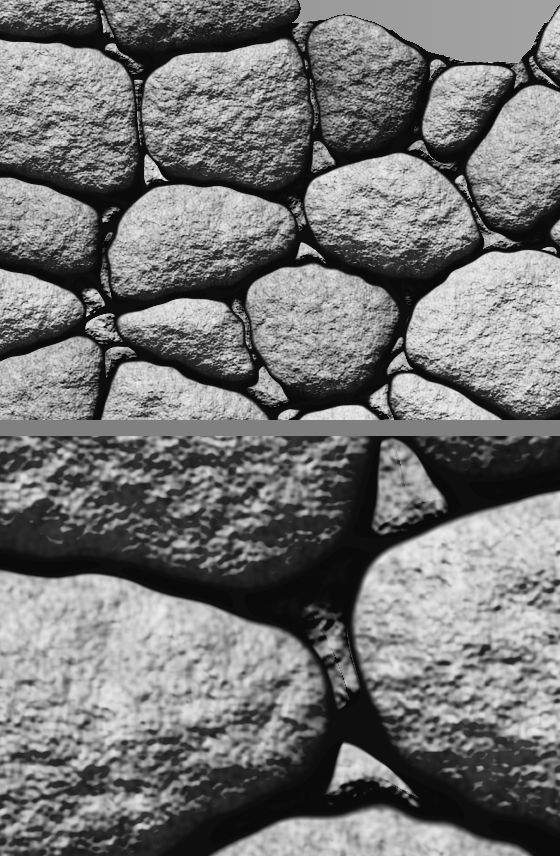
Top: the whole. Bottom: its middle third, enlarged.
Give the GLSL for this texture, as a Shadertoy shader.

```glsl
// A sunlit dry-stone wall in black and white, with a strip of sky at upper right.
// A weighted Voronoi diagram with softened borders makes domed boulders; a finer
// one fills the gaps. Gradient noise roughens the faces, and a short march casts shadows.

const vec2  CELL = vec2(0.37, 0.285);             // mean boulder size
const vec2  WALL_SHIFT = vec2(0.13, 0.18);
const float JITTER = 0.84;
const float SIZE_SPREAD = 0.42;                   // big against small stones
const float CORNER_SHARPNESS = 13.0;
const float GAP = 0.018;
const float DOME_WIDTH = 0.36;
const float DOME_HEIGHT = 0.092;
const float FILLER_SCALE = 2.4;
const float FILLER_DEPTH = 0.025;
const float ROUGHNESS = 0.42;
const float TILT = 0.6;
const float AMBIENT = 0.135;
const float SUN = 1.16;
const float EXPOSURE = 1.5;
const float LIGHT_WRAP = 0.1;
const vec3  SUN_DIR = vec3(-0.22, 0.76, 0.6);
const float GAP_TONE = 0.055;
const float SKY_TONE = 0.62;
const int   SHADOW_STEPS = 7;
const float SHADOW_STRIDE = 0.014;

vec3 hash3(vec2 p) {
    vec3 q = fract(p.xyx * vec3(0.1031, 0.1030, 0.0973));
    q += dot(q, q.yxz + 33.33);
    return fract((q.xxy + q.yzz) * q.zyx);
}

float cornerDot(vec2 corner, vec2 offset) {
    return dot(hash3(corner + 71.0).xy * 2.0 - 1.0, offset);
}

float gradientNoise(vec2 p) {
    vec2 i = floor(p), f = p - i;
    vec2 u = f * f * f * (f * (f * 6.0 - 15.0) + 10.0);
    vec2 e = vec2(1, 0);
    return mix(mix(cornerDot(i, f), cornerDot(i + e, f - e), u.x),
               mix(cornerDot(i + e.yx, f - e.yx), cornerDot(i + 1.0, f - 1.0), u.x), u.y);
}

// Rough surface, steeper at the finer scales
float relief(vec2 p) {
    float sum = 0.0, freq = 9.0;
    for (int i = 0; i < 5; i++) {
        float steepness = 0.5 + 0.22 * float(i);
        sum += steepness * gradientNoise(p * freq + float(i) * 17.3) / freq;
        freq *= 2.1;
    }
    return sum * ROUGHNESS;
}

// Stone seed: centre in xy, weight in z
vec3 stoneSeed(vec2 cell) {
    vec3 h = hash3(cell + 13.0);
    return vec3(cell + 0.5 + (h.xy - 0.5) * JITTER, h.z * SIZE_SPREAD);
}

float power(vec2 q, vec3 seed) {
    vec2 d = q - seed.xy;
    return dot(d, d) - seed.z;
}

// Distance inside the nearest stone, in cells; negative in the gaps
float stoneEdge(vec2 q, out vec2 id) {
    vec2 base = floor(q);
    float best = 1e5;
    for (int k = 0; k < 9; k++) {
        vec2 cell = base + vec2(k % 3, k / 3) - 1.0;
        float w = power(q, stoneSeed(cell));
        if (w < best) { best = w; id = cell; }
    }
    vec3 own = stoneSeed(id);
    float sum = 0.0;
    for (int k = 0; k < 25; k++) {
        if (k == 12) continue;
        vec3 other = stoneSeed(id + vec2(k % 5, k / 5) - 2.0);
        float edge = (power(q, other) - best) / (2.0 * length(other.xy - own.xy));
        sum += exp(-CORNER_SHARPNESS * edge);
    }
    return -log(sum) / CORNER_SHARPNESS - GAP;
}

float dome(float d) {
    float t = clamp(d / DOME_WIDTH, 0.0, 1.0);
    return DOME_HEIGHT * sqrt(t * (2.0 - t));
}

float skyline(float x) { return mix(1.3, 0.965, smoothstep(0.5, 0.65, x)); }

// Height of the wall; also gives the stone, its edge distance and the sky mask
float wallHeight(vec2 p, out vec2 id, out float edge, out bool sky) {
    vec2 q = (p + WALL_SHIFT) / CELL;
    edge = stoneEdge(q, id);
    vec2 centre = stoneSeed(id).xy * CELL - WALL_SHIFT;
    if (centre.y > skyline(centre.x)) edge = -1.0;
    sky = edge < 0.0 && (edge < -0.9 || p.y > skyline(p.x) - 0.02);
    if (sky) return -1.0;
    if (edge > 0.0) return dome(edge);
    // Filler stones, rounded off where they meet the boulders
    float room = -edge * FILLER_SCALE;
    float d = stoneEdge(q * FILLER_SCALE + 40.0, id);
    edge = 0.5 * (d + room - sqrt((d - room) * (d - room) + 0.002));
    return dome(edge) / FILLER_SCALE - FILLER_DEPTH;
}

void mainImage(out vec4 fragColor, in vec2 fragCoord) {
    vec2 uv = fragCoord / iResolution.y;
    vec2 p = uv + 0.045 * vec2(gradientNoise(uv * 5.0), gradientNoise(uv * 5.0 + 31.0))
                + 0.012 * vec2(gradientNoise(uv * 19.0), gradientNoise(uv * 19.0 + 57.0));
    vec3 sun = normalize(SUN_DIR);
    vec2 id, otherId;
    float edge, otherEdge;
    bool sky, otherSky;
    float h = wallHeight(p, id, edge, sky);
    float tone = SKY_TONE + 0.06 * (uv.x - 1.0);

    if (!sky) {
        // Slope of the dome, the rough face and the stone's own tilt
        vec2 e = vec2(0.0022, 0.0);
        vec2 slope = vec2(wallHeight(p + e, otherId, otherEdge, otherSky),
                          wallHeight(p + e.yx, otherId, otherEdge, otherSky)) - h;
        vec2 face = uv + id * 3.7;
        slope += vec2(relief(face + e), relief(face + e.yx)) - relief(face);
        vec3 trait = hash3(id + 5.0);
        slope = clamp(slope / e.x, -4.0, 4.0) + (trait.xy - 0.5) * TILT;
        float facing = dot(normalize(vec3(-slope, 1.0)), sun);
        float light = max((facing + LIGHT_WRAP) / (1.0 + LIGHT_WRAP), 0.0);

        // Cast shadow
        float blocked = 0.0, rise = sun.z / length(sun.xy);
        for (int i = 1; i <= SHADOW_STEPS; i++) {
            float s = float(i) * SHADOW_STRIDE;
            float top = wallHeight(p + normalize(sun.xy) * s, otherId, otherEdge, otherSky);
            blocked = max(blocked, smoothstep(0.0, 0.012, top - h - s * rise));
        }

        // Mottled mineral colour with pale lichen
        float albedo = 0.6 + 0.5 * trait.z + 0.5 * gradientNoise(face * 160.0)
                     + 0.35 * gradientNoise(face * 60.0) + 0.2 * gradientNoise(face * 14.0);
        albedo += 0.2 * smoothstep(0.2, 0.34, gradientNoise(face * 24.0 + 9.0));
        float openness = smoothstep(-0.04, 0.08, h);
        tone = max(albedo, 0.15) * (AMBIENT * openness + SUN * light * (1.0 - blocked));
        tone = 1.0 - exp(-EXPOSURE * tone);
        tone = mix(GAP_TONE, tone, smoothstep(0.0, 0.018, edge));
    }
    fragColor = vec4(vec3(clamp(tone, 0.04, 0.97)), 1.0);
}
```
